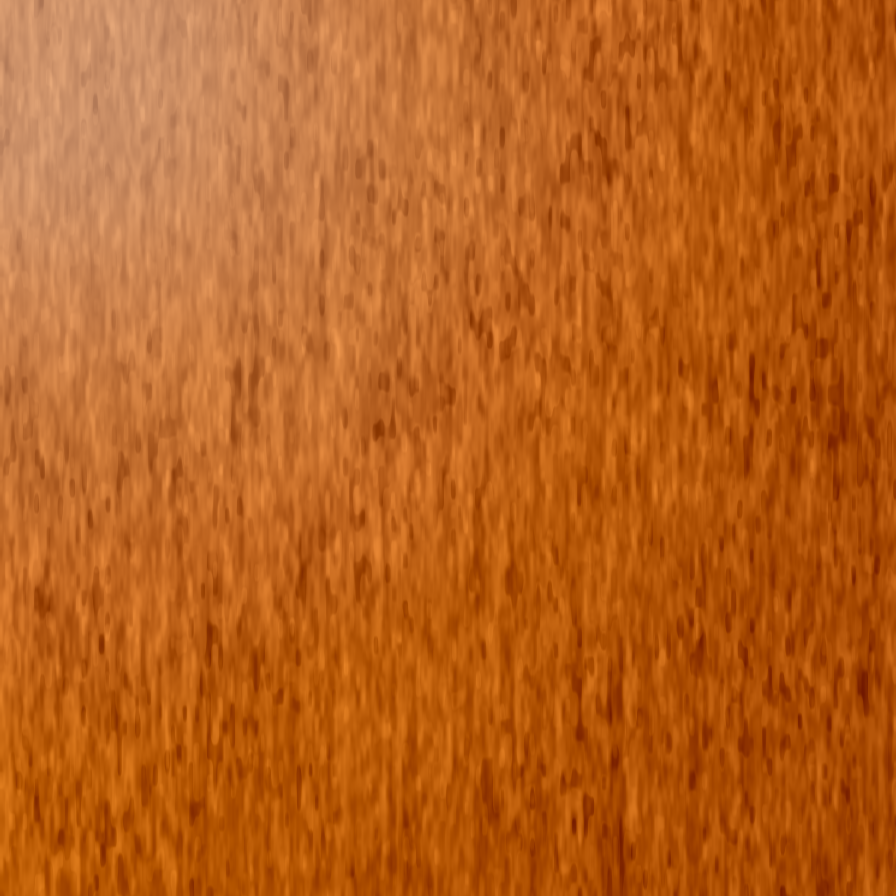
This texture is drawn by a three.js fragment shader. Its source:

```glsl
varying vec2 vUv;

#define FINE_GRAIN vec2(175.0, 40.0)
#define LONG_GRAIN vec2(130.0, 9.0)
#define PORE_GRAIN vec2(150.0, 38.0)
#define BLOTCH_SCALE vec2(18.0, 9.0)
#define GRAIN_CONTRAST 0.29
#define PORE_DEPTH 0.12
#define FLECK_GLOW 0.06
#define BLOTCH_DEPTH 0.06
#define GRAIN_TINT vec3(0.95, 0.85, 0.62)

float hash(vec2 p) {
  return fract(sin(dot(p, vec2(127.1, 311.7))) * 43758.5);
}

float valueNoise(vec2 p) {
  vec2 cell = floor(p);
  vec2 f = fract(p);
  f = f * f * (3.0 - 2.0 * f);
  float low = mix(hash(cell), hash(cell + vec2(1.0, 0.0)), f.x);
  float high = mix(hash(cell + vec2(0.0, 1.0)), hash(cell + 1.0), f.x);
  return mix(low, high, f.y);
}

// One vertical fibre, shifted by its own phase so that ends never line up
float fibre(float column, float y) {
  y += 17.0 * hash(vec2(column, 3.7));
  float row = floor(y);
  float f = smoothstep(0.1, 0.9, fract(y));
  return mix(hash(vec2(column, row)), hash(vec2(column, row + 1.0)), f);
}

// Neighbouring fibres joined by a fairly crisp edge
float fibres(vec2 p) {
  float column = floor(p.x);
  float f = smoothstep(0.12, 0.88, fract(p.x));
  return mix(fibre(column, p.y), fibre(column + 1.0, p.y), f);
}

// Varnish colour, from the pale glare in the top left corner outwards
vec3 varnish(float d) {
  vec3 glare = vec3(0.805, 0.57, 0.41);
  vec3 sand = vec3(0.785, 0.49, 0.28);
  vec3 honey = vec3(0.77, 0.445, 0.20);
  vec3 copper = vec3(0.75, 0.39, 0.12);
  vec3 amber = vec3(0.71, 0.34, 0.03);
  vec3 umber = vec3(0.66, 0.29, 0.0);
  vec3 c = mix(glare, sand, smoothstep(0.14, 0.43, d));
  c = mix(c, honey, smoothstep(0.37, 0.54, d));
  c = mix(c, copper, smoothstep(0.50, 0.70, d));
  c = mix(c, amber, smoothstep(0.65, 0.87, d));
  return mix(c, umber, smoothstep(0.86, 1.20, d));
}

void main() {
  // A trace of wander, kept small so the grain stays upright
  vec2 p = vUv;
  p.x += 0.003 * (valueNoise(vUv * vec2(5.0, 4.0)) - 0.5);

  // Broad light with soft cloudy edges
  float cloud = valueNoise(vUv * 5.0 + 8.0) - 0.5;
  float glareDistance = length(vec2(vUv.x, 1.0 - vUv.y)) + 0.05 * cloud;
  vec3 color = varnish(glareDistance);

  // Lower left turns golden, upper right turns brown
  float tilt = vUv.x + vUv.y - 1.0;
  color -= vec3(0.025, 0.02, -0.02) * tilt * smoothstep(0.5, 1.1, glareDistance);

  // Layered fibres
  float fine = fibres(p * FINE_GRAIN) - 0.5;
  float hair = fibres(p * FINE_GRAIN * 1.6 + 40.0) - 0.5;
  float strand = fibres(p * LONG_GRAIN + 90.0) - 0.5;
  float grain = 0.50 * fine + 0.28 * hair + 0.40 * strand;

  // Dark pores gathered in patches, pale flecks between them
  float blotch = valueNoise(p * BLOTCH_SCALE) * 0.6
               + valueNoise(p * BLOTCH_SCALE * 2.3 + 5.0) * 0.4;
  float pore = smoothstep(0.62, 0.86, fibres(p * PORE_GRAIN + 200.0));
  pore *= smoothstep(0.15, 0.70, blotch);
  float fleck = smoothstep(0.68, 0.90, fibres(p * PORE_GRAIN + 470.0));

  // Glare washes out the grain
  float clarity = mix(0.55, 1.0, smoothstep(0.15, 0.75, glareDistance));
  float shade = GRAIN_CONTRAST * grain - PORE_DEPTH * (pore - 0.11);
  shade += FLECK_GLOW * (fleck - 0.13) - BLOTCH_DEPTH * (blotch - 0.5);
  color += GRAIN_TINT * shade * clarity;

  gl_FragColor = vec4(clamp(color, 0.0, 1.0), 1.0);
}
```
